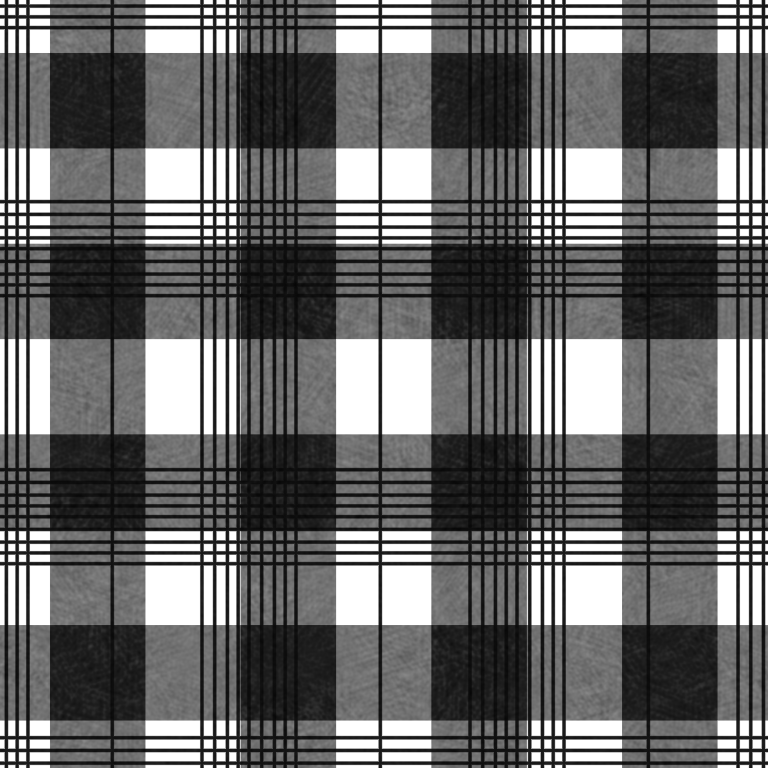
Write a Shadertoy shader that draws this pattern.

```glsl
// Monochrome plaid: wide translucent bands cross on white, darkening where
// they overlap, under a wider repeat of nine-line stripe groups. Directional
// gradient noise gives the dyed areas a brushed, crosshatched cloth grain.
#define BAND_PERIOD  0.2483
#define BAND_WIDTH   0.1243
#define BAND_START   vec2(0.0651, 0.0690)
#define GROUP_PERIOD 0.3490
#define GROUP_CENTER vec2(0.3242, 0.3238)
#define LINE_STEP    0.0153
#define LINE_SHIFT   0.0025
#define LINE_HALF    0.0023
#define SINGLE_SHIFT 0.1710
#define SOFTNESS     0.0011
#define GRAIN        0.075

const float PI = 3.14159265;

// Unit gradient vector from an integer lattice hash
vec2 latticeGradient(vec2 cell) {
    uvec2 q = uvec2(ivec2(cell)) * uvec2(1597334673u, 3812015801u);
    uint h = (q.x ^ q.y) * 1597334673u;
    h = (h ^ (h >> 15)) * 2246822519u;
    float angle = 2.0 * PI * float(h >> 8) / 16777216.0;
    return vec2(cos(angle), sin(angle));
}

float gradientNoise(vec2 p) {
    vec2 i = floor(p), f = fract(p);
    vec2 u = f * f * f * (f * (f * 6.0 - 15.0) + 10.0);
    float a = dot(latticeGradient(i), f);
    float b = dot(latticeGradient(i + vec2(1, 0)), f - vec2(1, 0));
    float c = dot(latticeGradient(i + vec2(0, 1)), f - vec2(0, 1));
    float d = dot(latticeGradient(i + vec2(1, 1)), f - vec2(1, 1));
    return mix(mix(a, b, u.x), mix(c, d, u.x), u.y);
}

// Signed offset to the nearest repeat
float wrapped(float x, float period) {
    return x - period * round(x / period);
}

float coverage(float dist, float soft) {
    return 1.0 - smoothstep(-soft, soft, dist);
}

float band(float x, float start, float soft) {
    float d = wrapped(x - start - 0.5 * BAND_WIDTH, BAND_PERIOD);
    return coverage(abs(d) - 0.5 * BAND_WIDTH, soft);
}

// Nine lines, with slightly uneven gaps that repeat every four lines
float lineGroup(float x, float center, float soft) {
    float nearest = 1.0;
    for (int k = -4; k <= 4; k++) {
        float s = sin(0.25 * PI * float(k));
        float offset = float(k) * LINE_STEP + LINE_SHIFT * s * s;
        nearest = min(nearest, abs(wrapped(x - center - offset, GROUP_PERIOD)));
    }
    return coverage(nearest - LINE_HALF, soft);
}

// Fine fibres in several directions, each strongest in its own patches
float clothGrain(vec2 p) {
    float grain = 0.35 * gradientNoise(p * 38.0) + 0.5 * gradientNoise(p * 210.0);
    for (int i = 0; i < 5; i++) {
        float layer = float(i);
        float angle = 0.3 + 0.63 * layer;
        float c = cos(angle), s = sin(angle);
        vec2 q = mat2(c, s, -s, c) * p + 3.7 * layer;
        float patchiness = 0.5 + gradientNoise(p * 11.0 + 17.0 * layer);
        grain += patchiness * gradientNoise(q * vec2(22.0, 190.0));
    }
    return grain;
}

void mainImage(out vec4 fragColor, in vec2 fragCoord) {
    vec2 p = fragCoord / iResolution.xy;
    p.y = 1.0 - p.y;
    float pixel = 1.0 / min(iResolution.x, iResolution.y);
    float bandSoft = 0.6 * pixel;
    float lineSoft = max(SOFTNESS, 0.7 * pixel);

    // Bands: white ground, gray single layer, near-black overlap
    float across = band(p.x, BAND_START.x, bandSoft);
    float down = band(p.y, BAND_START.y, bandSoft);
    float grain = clothGrain(p);
    float gray = 0.445 + GRAIN * grain;
    float dark = 0.115 + GRAIN * (0.6 * grain + 0.5 * max(grain, 0.0));
    float tone = mix(1.0, gray, max(across, down));
    tone = mix(tone, dark, across * down);

    // Stripe groups both ways, plus one lone vertical line between groups
    float vertical = lineGroup(p.x, GROUP_CENTER.x, lineSoft);
    float lone = abs(wrapped(p.x - GROUP_CENTER.x - SINGLE_SHIFT, GROUP_PERIOD));
    vertical = max(vertical, coverage(lone - LINE_HALF, lineSoft));
    float horizontal = lineGroup(p.y, GROUP_CENTER.y, lineSoft);
    float ink = 0.045 + 0.055 * tone + 0.025 * grain;
    tone = mix(tone, ink, max(vertical, horizontal));

    fragColor = vec4(vec3(clamp(tone, 0.0, 1.0)), 1.0);
}
```
